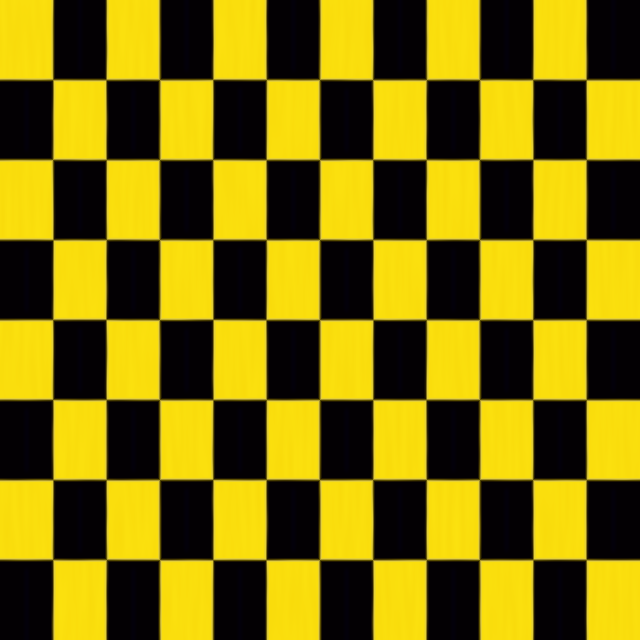
Write a three.js fragment shader that draws this pattern.

```glsl
// Black and yellow checkerboard of tall cells, 12 across and 8 down, with soft edges
varying vec2 vUv;

vec2 hashGradient(vec2 cell) {
  float h = fract(sin(dot(cell, vec2(127.1, 311.7))) * 43758.5);
  return vec2(cos(6.2832 * h), sin(6.2832 * h));
}

float gradientNoise(vec2 p) {
  vec2 i = floor(p);
  vec2 f = p - i;
  vec2 u = f * f * f * (f * (f * 6.0 - 15.0) + 10.0);
  vec2 e = vec2(0.0, 1.0);
  float a = dot(hashGradient(i), f);
  float b = dot(hashGradient(i + e.yx), f - e.yx);
  float c = dot(hashGradient(i + e.xy), f - e.xy);
  float d = dot(hashGradient(i + e.yy), f - e.yy);
  return mix(mix(a, b, u.x), mix(c, d, u.x), u.y);
}

// Distance to the nearest inner grid line, positive inside yellow cells
float checkerDistance(vec2 uv, vec2 count) {
  vec2 p = uv * count;
  vec2 line = clamp(floor(p + 0.5), vec2(1.0), count - 1.0);
  vec2 gap = abs(p - line) / count;
  vec2 cell = clamp(floor(p), vec2(0.0), count - 1.0);
  float side = 2.0 * mod(cell.x + cell.y, 2.0) - 1.0;
  return side * min(gap.x, gap.y);
}

// Black through brown and olive to pale, then full yellow
vec3 edgeRamp(float d) {
  vec3 color = vec3(0.01, 0.0, 0.01);
  color = mix(color, vec3(0.13, 0.09, 0.0), smoothstep(-0.0036, -0.0022, d));
  color = mix(color, vec3(0.37, 0.32, 0.0), smoothstep(-0.0016, -0.0006, d));
  color = mix(color, vec3(0.64, 0.56, 0.17), smoothstep(-0.0006, 0.0006, d));
  color = mix(color, vec3(0.90, 0.82, 0.21), smoothstep(0.0006, 0.0016, d));
  return mix(color, vec3(0.98, 0.87, 0.05), smoothstep(0.0024, 0.0042, d));
}

void main() {
  vec2 count = vec2(12.0, 8.0);

  // Slight unevenness of the edges
  vec2 wobble = vec2(gradientNoise(vUv * 19.0), gradientNoise(vUv * 19.0 + 37.0));
  float d = checkerDistance(vUv + 0.0006 * wobble, count);
  vec3 color = edgeRamp(d);

  // Faint upright streaks in the yellow
  float streak = gradientNoise(vUv * vec2(110.0, 9.0));
  color += 0.02 * streak * vec3(0.5, 1.0, 0.6) * smoothstep(0.003, 0.006, d);

  // Faint blue tint along the middle of the black cells
  float middle = abs(fract(vUv.x * count.x) - 0.5);
  color.b += 0.03 * smoothstep(0.09, 0.0, middle) * smoothstep(-0.006, -0.02, d);

  gl_FragColor = vec4(clamp(color, 0.0, 1.0), 1.0);
}
```
